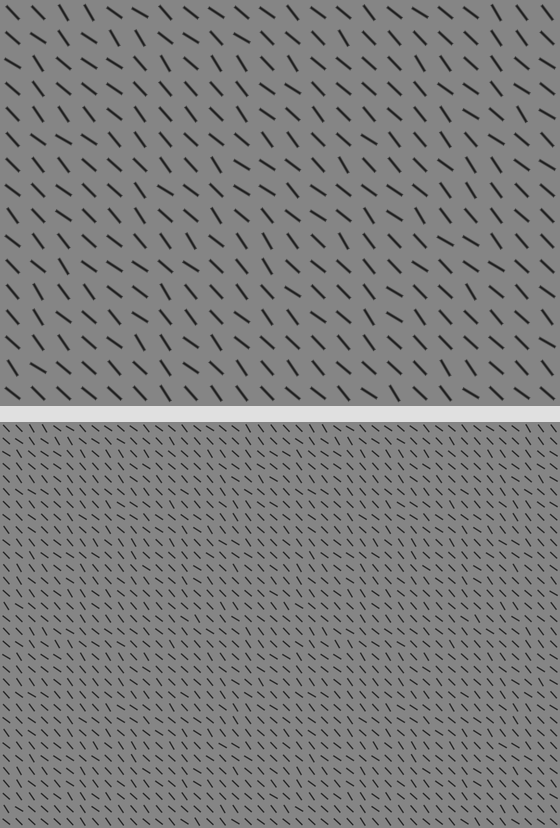
Top: one tile. Bottom: repeated 2 by 2.
Give the GLSL for this pattern, as a WebGL 1 fragment shader.

```glsl
precision highp float;
// Short dark dashes on flat grey, one per grid cell, all falling to the right at varied angles.

uniform vec2 u_resolution;

#define GRID vec2(22.0, 16.0)   // repeats across and down
#define DASH_LENGTH 0.73        // in cells
#define DASH_WIDTH 0.096        // in cells
#define EDGE_SOFTNESS 0.042     // half width of the blurred edge, in cells
#define MEAN_ANGLE -0.7854      // radians
#define ANGLE_SPREAD 0.27       // largest turn either side of the mean
#define PAPER vec3(0.522)
#define INK vec3(0.115)

float hash(vec2 p) {
  vec3 q = fract(vec3(p.xyx) * 0.1031);
  q += dot(q, q.yzx + 33.33);
  return fract((q.x + q.y) * q.z);
}

// Signed distance to a box centred on the origin
float boxDistance(vec2 p, vec2 halfSize) {
  vec2 d = abs(p) - halfSize;
  return length(max(d, 0.0)) + min(max(d.x, d.y), 0.0);
}

// Coordinates of p along and across a direction
vec2 alignTo(vec2 p, float angle) {
  vec2 dir = vec2(cos(angle), sin(angle));
  return vec2(dot(p, dir), dot(p, vec2(-dir.y, dir.x)));
}

void main() {
  vec2 grid = gl_FragCoord.xy / u_resolution * GRID;
  vec2 cell = mod(floor(grid), GRID);
  vec2 local = fract(grid) - 0.5;

  // Each cell turns its dash independently
  float turn = 2.0 * hash(cell + 7.0) - 1.0;
  vec2 p = alignTo(local, MEAN_ANGLE + turn * ANGLE_SPREAD);
  float d = boxDistance(p, 0.5 * vec2(DASH_LENGTH, DASH_WIDTH));

  // Never sharper than one pixel
  float pixel = GRID.y / u_resolution.y;
  float edge = max(EDGE_SOFTNESS, 0.75 * pixel);
  float ink = 1.0 - smoothstep(-edge, edge, d);

  gl_FragColor = vec4(mix(PAPER, INK, ink), 1.0);
}
```
